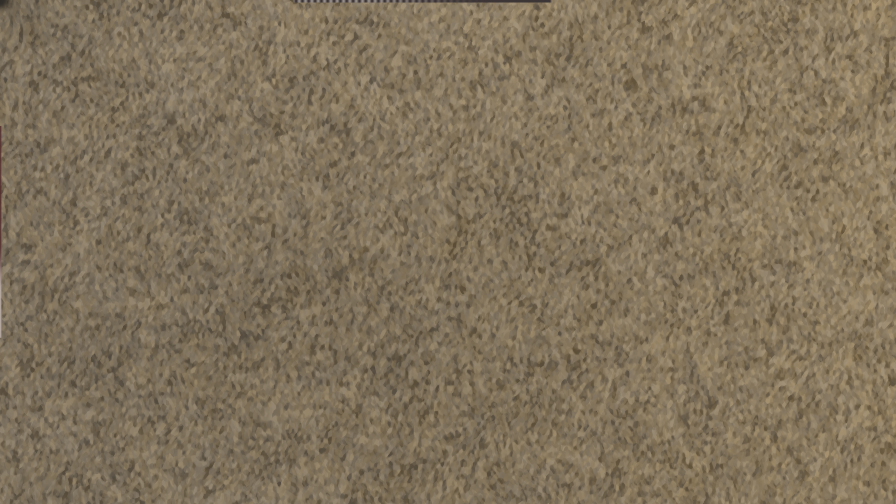
This texture is drawn by a Shadertoy shader. Its source:

```glsl
const vec3 DARK_PILE  = vec3(0.355, 0.310, 0.240);
const vec3 MID_PILE   = vec3(0.506, 0.450, 0.360);
const vec3 LIGHT_PILE = vec3(0.615, 0.552, 0.448);
const vec3 WARM_SHIFT = vec3(0.012, 0.000, -0.024);

vec3 hash3(vec2 cell) {
    vec3 q = fract(cell.xyx * vec3(0.1031, 0.1030, 0.0973));
    q += dot(q, q.yxz + 33.33);
    return fract((q.xxy + q.yzz) * q.zyx);
}

// Soft cellular noise: leaning tufts, each with a shade (x) and a hue (y)
vec2 tufts(vec2 p, vec2 size, float lean, float sharpness, float seed) {
    vec2 q = vec2(p.x - lean * p.y, p.y) / size;
    vec2 base = floor(q);
    vec2 sum = vec2(0.0);
    float total = 0.0;
    for (int j = -1; j <= 1; j++) {
        for (int i = -1; i <= 1; i++) {
            vec2 cell = base + vec2(i, j);
            vec3 rnd = hash3(cell + seed);
            vec3 look = hash3(cell + seed + 71.7);
            vec2 d = q - cell - 0.1 - 0.8 * rnd.xy;
            d.x += d.y * (rnd.z - 0.5) * 1.8;
            float weight = exp(-sharpness * dot(d, d));
            sum += look.xy * weight;
            total += weight;
        }
    }
    return sum / total;
}

// Slow variation of the light over the carpet, uv in 0..1
float lighting(vec2 uv) {
    float slope = 0.965 + 0.07 * uv.x + 0.05 * uv.y;
    float shadow = exp(-6.0 * dot(uv - vec2(0.38, 0.36), uv - vec2(0.38, 0.36)));
    float corner = exp(-9.0 * length(uv - vec2(0.0, 1.0)));
    return slope - 0.06 * shadow - 0.16 * corner;
}

vec3 pileColor(float shade) {
    vec3 color = mix(DARK_PILE, MID_PILE, smoothstep(0.0, 0.55, shade));
    return mix(color, LIGHT_PILE, smoothstep(0.45, 1.05, shade));
}

// Soft-edged box mask
float boxMask(vec2 p, vec2 low, vec2 high, float blur) {
    vec2 inside = smoothstep(low - blur, low + blur, p)
                * (1.0 - smoothstep(high - blur, high + blur, p));
    return inside.x * inside.y;
}

void mainImage(out vec4 fragColor, in vec2 fragCoord) {
    vec2 uv = fragCoord / iResolution.xy;
    vec2 p = fragCoord / iResolution.y;

    // Gentle bending keeps the tufts from lining up in rows
    vec2 bent = p + 0.003 * sin(p.yx * vec2(31.0, 23.0) + 2.0 * sin(p * 17.0));

    // Steep tufts, finer fibres crossing them and broad mottling
    vec2 tuft = tufts(bent, vec2(0.0070, 0.0118), 0.12, 7.0, 3.0);
    vec2 fibre = tufts(bent, vec2(0.0056, 0.0090), -0.10, 7.0, 157.0);
    vec2 patches = tufts(bent, vec2(0.040, 0.045), 0.0, 4.0, 311.0);
    float shade = 0.53 + 0.66 * (tuft.x - 0.5) + 0.36 * (fibre.x - 0.5)
                + 0.22 * (patches.x - 0.5);

    // Colour and light
    float warmth = 1.4 * (tuft.y - 0.5) + 0.9 * (uv.x - 0.45)
                 + 0.5 * (patches.y - 0.5);
    vec3 color = (pileColor(shade) + WARM_SHIFT * warmth) * lighting(uv);

    // Dark corner, beaded strip on the top edge, thin line on the left edge
    float corner = 1.0 - smoothstep(0.006, 0.028, length(p - vec2(0.0, 1.0)));
    color = mix(color, vec3(0.13, 0.12, 0.11), 0.8 * corner);
    float strip = boxMask(uv, vec2(0.328, 0.995), vec2(0.615, 1.1), 0.0015);
    float beads = 0.5 + 0.5 * sin(p.x * 500.0);
    vec3 stripColor = mix(vec3(0.24, 0.21, 0.21), vec3(0.58, 0.55, 0.53),
                          beads * (1.0 - smoothstep(0.40, 0.55, uv.x)));
    color = mix(color, stripColor, strip);
    float edge = boxMask(uv, vec2(-0.1, 0.33), vec2(0.0015, 0.75), 0.0008);
    vec3 edgeColor = mix(vec3(0.75, 0.70, 0.68), vec3(0.32, 0.17, 0.17),
                         smoothstep(0.42, 0.52, uv.y));
    color = mix(color, edgeColor, 0.8 * edge);

    fragColor = vec4(color, 1.0);
}
```
